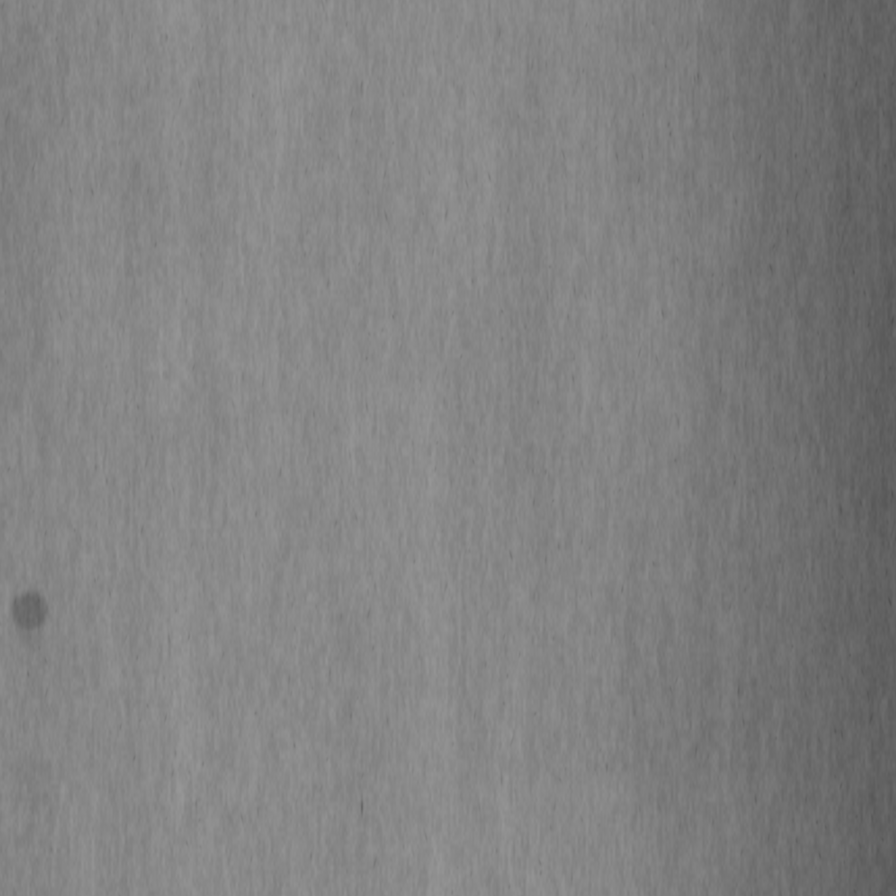
Give the GLSL for this texture, as a WebGL 2 fragment shader.

```glsl
#version 300 es
precision highp float;

uniform vec2 u_resolution;
out vec4 fragColor;

float hash(vec2 p) {
    vec3 q = fract(vec3(p.xyx) * 0.1031);
    q += dot(q, q.yzx + 33.33);
    return fract((q.x + q.y) * q.z);
}

// Smooth value noise, centred on zero
float noise(vec2 p) {
    vec2 cell = floor(p);
    vec2 f = fract(p);
    f = f * f * (3.0 - 2.0 * f);
    float low = mix(hash(cell), hash(cell + vec2(1.0, 0.0)), f.x);
    float high = mix(hash(cell + vec2(0.0, 1.0)), hash(cell + vec2(1.0, 1.0)), f.x);
    return mix(low, high, f.y) - 0.5;
}

float bump(float x, float center, float width) {
    float d = (x - center) / width;
    return exp(-d * d);
}

// Broad shading across the sheet, falling off to the right
float shading(float x) {
    float tone = 0.535 - 0.16 * smoothstep(0.6, 1.05, x);
    tone -= 0.022 * (1.0 - smoothstep(0.0, 0.18, x));
    tone += 0.014 * bump(x, 0.195, 0.025);
    tone += 0.012 * bump(x, 0.49, 0.035);
    tone -= 0.010 * bump(x, 0.595, 0.025);
    return tone;
}

// Soft vertical bands and cloudy patches
float bands(vec2 uv) {
    float tone = 0.020 * noise(uv * vec2(14.0, 1.6) + 3.7);
    tone += 0.018 * noise(uv * vec2(38.0, 3.5) + 17.2);
    tone += 0.014 * noise(uv * vec2(8.0, 7.0) + 41.5);
    tone += 0.014 * noise(uv * vec2(95.0, 11.0) + 63.1);
    return tone;
}

// Fine upright fibres in several lengths
float fibres(vec2 uv) {
    float tone = 0.030 * noise(uv * vec2(210.0, 32.0) + 9.3);
    tone += 0.036 * noise(uv * vec2(330.0, 85.0) + 51.7);
    tone += 0.026 * noise(uv * vec2(430.0, 210.0) + 88.4);
    return tone;
}

// Sparse dark dashes, one candidate per cell
float flecks(vec2 uv, vec2 grid, float density) {
    vec2 home = floor(uv * grid);
    float cover = 0.0;
    for (int j = -1; j <= 1; j++) {
        for (int i = -1; i <= 1; i++) {
            vec2 cell = home + vec2(i, j);
            vec2 jitter = vec2(hash(cell + 11.0), hash(cell + 47.0));
            vec2 d = uv - (cell + jitter) / grid;
            d.x += d.y * 0.5 * (hash(cell + 71.0) - 0.5);
            vec2 size = vec2(0.0014, mix(0.002, 0.006, hash(cell + 83.0)));
            float present = step(hash(cell + 29.0), density);
            float strength = mix(0.3, 1.0, hash(cell + 97.0));
            cover = max(cover, present * strength * exp(-dot(d / size, d / size)));
        }
    }
    return cover;
}

// Smudge with a firm top and a faded tail
float stain(vec2 uv, vec2 center) {
    vec2 d = uv - center;
    float wobble = 0.12 * noise(uv * vec2(70.0, 50.0));
    float body = length(d / vec2(0.021, 0.026)) + wobble;
    float tail = length((d + vec2(0.0, 0.022)) / vec2(0.018, 0.026)) + wobble;
    return max(1.0 - smoothstep(0.6, 1.15, body),
               0.45 * (1.0 - smoothstep(0.3, 1.2, tail)));
}

void main() {
    vec2 uv = gl_FragCoord.xy / u_resolution;

    float tone = shading(uv.x) + bands(uv) + fibres(uv);
    tone -= 0.055 * flecks(uv, vec2(46.0, 34.0), 0.4);
    tone -= 0.10 * stain(uv, vec2(0.033, 0.317));
    tone -= 0.012 * stain(uv, vec2(0.036, 0.140));

    // One longer scratch
    vec2 scratch = (uv - vec2(0.404, 0.100)) / vec2(0.0014, 0.009);
    tone -= 0.12 * exp(-dot(scratch, scratch));

    fragColor = vec4(vec3(tone), 1.0);
}
```
